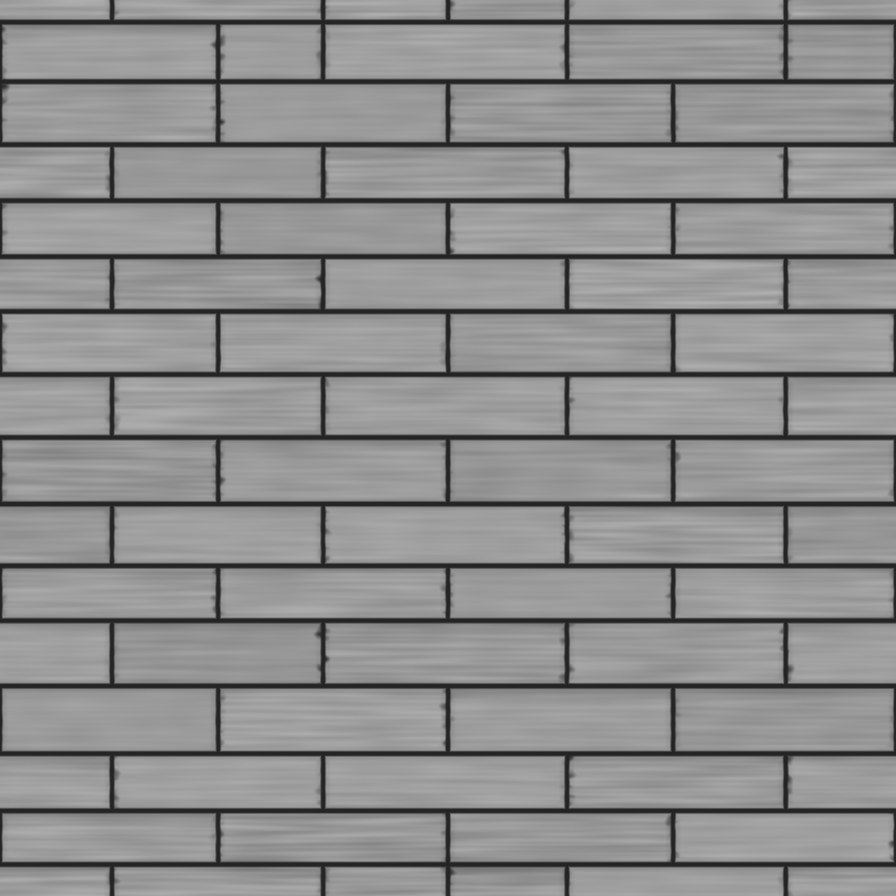
Reproduce this texture map procedurally as a three.js fragment shader.

```glsl
varying vec2 vUv;

// Layout units across the canvas
const float SPAN = 768.0;
const float MORTAR_TONE = 0.14;
const float BRICK_TONE = 0.608;

float hash(vec2 p) {
  return fract(sin(dot(p, vec2(127.1, 311.7))) * 43758.5);
}

float cornerSlope(vec2 cell, vec2 offset) {
  float angle = 6.2832 * hash(cell);
  return dot(vec2(cos(angle), sin(angle)), offset);
}

float gradientNoise(vec2 p) {
  vec2 cell = floor(p);
  vec2 f = p - cell;
  vec2 blend = f * f * f * (f * (f * 6.0 - 15.0) + 10.0);
  vec2 e = vec2(1.0, 0.0);
  float low = mix(cornerSlope(cell, f), cornerSlope(cell + e.xy, f - e.xy), blend.x);
  float high = mix(cornerSlope(cell + e.yx, f - e.yx), cornerSlope(cell + e.xx, f - e.xx), blend.x);
  return mix(low, high, blend.y);
}

// 1 beside an edge, fading to 0 between two distances
float fade(float near, float far, float d) {
  return 1.0 - smoothstep(near, far, d);
}

// Course under y: distance to lower joint, distance to upper joint, index
vec3 findCourse(float y) {
  mat4 joints = mat4(27.0, 73.0, 122.0, 180.0, 236.0, 283.0, 336.0, 393.0,
                     447.0, 501.0, 548.0, 596.0, 644.0, 698.0, 749.0, 795.0);
  vec3 course = vec3(SPAN, SPAN, 0.0);
  for (int c = 0; c < 4; c++) {
    for (int r = 0; r < 4; r++) {
      float below = mod(y - joints[c][r], SPAN);
      if (below < course.x) {
        course.x = below;
        course.z = mod(float(c * 4 + r), 15.0);
      }
      course.y = min(course.y, mod(joints[c][r] - y, SPAN));
    }
  }
  return course;
}

// Distances to the seams left and right, wrapping round the canvas
vec2 seamDistances(float x, float seam, vec2 nearest) {
  return min(nearest, vec2(mod(x - seam, SPAN), mod(seam - x, SPAN)));
}

vec2 findBrick(float x, float course) {
  vec4 evenSeams = vec4(0.0, 187.0, 384.0, 577.0);
  vec4 oddSeams = vec4(96.0, 277.0, 486.0, 673.5);
  bool isOdd = mod(course, 2.0) > 0.5;
  vec4 seams = isOdd ? oddSeams : evenSeams;
  float extra = seams.x;
  // The top two courses hold one cut brick each
  if (course > 13.5) {
    seams = oddSeams;
    extra = evenSeams.z;
  } else if (course > 12.5) {
    seams = vec4(evenSeams.xy, oddSeams.yz);
    extra = oddSeams.w;
  }
  vec2 nearest = seamDistances(x, extra, vec2(SPAN));
  for (int i = 0; i < 4; i++) {
    nearest = seamDistances(x, seams[i], nearest);
  }
  return nearest;
}

// Brushed face with uneven rims; sides = left, right, below, above
float brickTone(vec4 sides, vec2 id) {
  vec2 seed = 60.0 * vec2(hash(id), hash(id + 17.3));
  vec2 p = sides.xz;
  float contrast = mix(0.35, 1.25, hash(id + 5.1));
  float broad = gradientNoise(p * vec2(0.012, 0.10) + seed);
  float fine = gradientNoise(p * vec2(0.009, 0.27) + seed.yx);
  float cloud = gradientNoise(p * vec2(0.03, 0.05) + seed + 9.0);
  float tone = BRICK_TONE + 0.045 * (hash(id + 2.7) - 0.5);
  tone += contrast * (0.06 * broad + 0.075 * fine) + 0.018 * cloud;

  // Soft rim, shaded top and pale lower lip
  float end = min(sides.x, sides.y);
  float rim = min(end, min(sides.z, sides.w));
  tone -= 0.035 * fade(3.0, 8.0, rim);
  tone -= 0.08 * pow(hash(id + 8.9), 3.0) * fade(4.0, 16.0, sides.w);
  float lip = fade(0.0, 3.0, abs(sides.z - 6.5)) * smoothstep(4.0, 12.0, end);
  tone += 0.05 * hash(id + 3.3) * lip * (0.6 + broad);

  // Ragged smudges where the ends meet the mortar
  float side = sides.x < sides.y ? 0.0 : 31.0;
  float ragged = max(gradientNoise(vec2(end * 0.06, p.y * 0.13) + seed + side), 0.0);
  tone -= 0.75 * ragged * hash(id + side) * fade(2.0, 5.0 + 9.0 * ragged, end);
  return tone;
}

void main() {
  vec2 p = vUv * SPAN;
  vec3 course = findCourse(p.y);
  vec2 ends = findBrick(p.x, course.z);
  vec2 id = vec2(floor(mod(p.x - ends.x + 0.5, SPAN)), course.z);
  float tone = brickTone(vec4(ends, course.xy), id);

  // Mortar lines, slightly uneven on the vertical seams
  float wobble = 0.7 * gradientNoise(vec2(id.x, p.y * 0.09));
  float bed = fade(1.0, 3.4, min(course.x, course.y));
  float seam = fade(0.8, 3.2, min(ends.x, ends.y) + wobble);
  tone = mix(tone, MORTAR_TONE, max(bed, seam));
  gl_FragColor = vec4(vec3(tone), 1.0);
}
```
